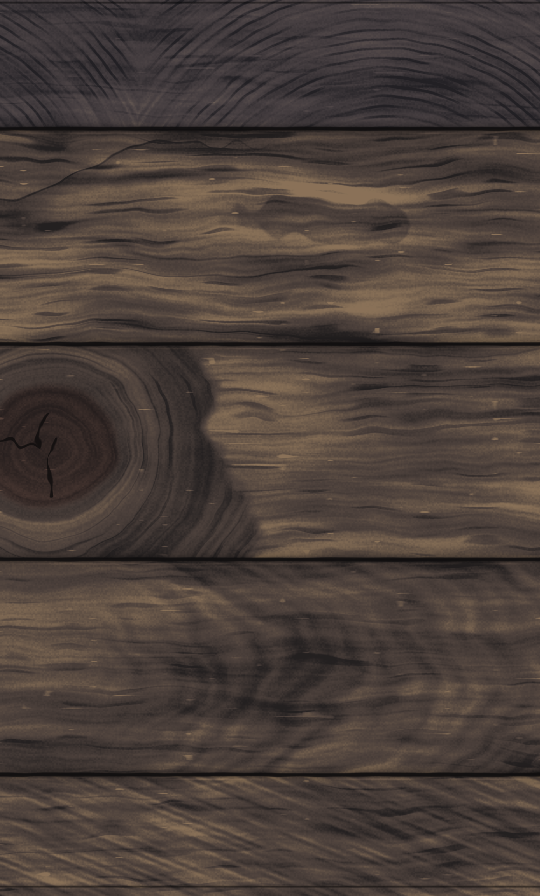
Reproduce this texture procedurally as a Shadertoy shader.

```glsl
// Five dark stained horizontal wood planks with grain, saw marks and one knot.
#define PLANK_HEIGHT 0.2403
#define FIRST_SEAM 0.1354
#define SEAM_HALF 0.0021
#define GRAIN_CONTRAST 0.85
#define BLOTCH_CONTRAST 0.95
#define KNOT_CENTER vec2(0.055, 0.499)
#define KNOT_RADIUS 0.074
#define DARK vec3(0.135, 0.122, 0.124)
#define MID vec3(0.300, 0.254, 0.234)
#define LIGHT vec3(0.540, 0.445, 0.345)

float hash(vec2 p) {
    vec3 q = fract(p.xyx * vec3(0.1031, 0.1030, 0.0973));
    q += dot(q, q.yzx + 33.33);
    return fract((q.x + q.y) * q.z);
}

float noise(vec2 p) {
    vec2 i = floor(p), f = fract(p);
    f = f * f * (3.0 - 2.0 * f);
    return mix(mix(hash(i), hash(i + vec2(1, 0)), f.x),
               mix(hash(i + vec2(0, 1)), hash(i + vec2(1, 1)), f.x), f.y);
}

float fbm(vec2 p) {
    float sum = 0.0, amp = 0.53;
    for (int i = 0; i < 4; i++) {
        sum += amp * noise(p);
        p = p * 2.03 + 17.3;
        amp *= 0.5;
    }
    return sum;
}

float segment(vec2 p, vec2 a, vec2 b) {
    vec2 d = b - a;
    return length(p - a - d * clamp(dot(p - a, d) / dot(d, d), 0.0, 1.0));
}

// Soft line of the given half width around distance zero
float line(float d, float halfWidth) {
    float aa = 0.8 / iResolution.y;
    return 1.0 - smoothstep(halfWidth - aa, halfWidth + aa, abs(d));
}

// Streaks, fibres, dark pores and thin vein lines running along x
float woodGrain(vec2 g, float seed) {
    float streak = fbm(vec2(g.x * 5.0, g.y * 80.0) + seed) - 0.5;
    float fibre = noise(vec2(g.x * 15.0, g.y * 290.0) + seed) - 0.5;
    float pore = noise(vec2(g.x * 16.0, g.y * 210.0) + seed + 40.0);
    float vein = abs(noise(vec2(g.x * 3.0, g.y * 48.0) + seed + 9.0) - 0.5);
    float veinMask = smoothstep(0.35, 0.7, noise(g * vec2(7.0, 20.0) + seed));
    return GRAIN_CONTRAST * streak + 0.2 * fibre - 0.3 * smoothstep(0.72, 0.92, pore)
        - 0.2 * veinMask * smoothstep(0.07, 0.0, vein) + 0.03;
}

void mainImage(out vec4 fragColor, in vec2 fragCoord) {
    vec2 p = fragCoord / iResolution.y;
    float row = (p.y - FIRST_SEAM) / PLANK_HEIGHT;
    int plank = int(clamp(floor(row) + 1.0, 0.0, 4.0));
    float seam = (row - round(row)) * PLANK_HEIGHT;
    float seed = float(plank) * 19.7;
    float base[5] = float[5](0.51, 0.42, 0.61, 0.57, 0.38);
    float gain[5] = float[5](0.7, 0.62, 0.85, 1.1, 0.4);
    float warp = fbm(p * vec2(7.0, 15.0) + seed) - 0.5;
    float wiggle = noise(p * 45.0 + seed) - 0.5;
    float knot = 0.0, crack = 0.0;

    // Broad stain and grain
    float blotch = fbm(p * vec2(5.5, 17.0) + seed + 4.0) - 0.5;
    float grain = woodGrain(vec2(p.x, p.y + 0.03 * warp + 0.002 * wiggle), seed);
    float tone = base[plank] + gain[plank] * (BLOTCH_CONTRAST * blotch + grain);

    if (plank == 4) {
        // Thin curved saw marks from two blade centres
        float right = length(p - vec2(0.43, 0.69)), left = length(p - vec2(-0.14, 0.72));
        float sweep = min(left, right);
        float phase = fract(sweep * 92.0 + 0.9 * warp + wiggle * 0.25);
        float bite = 0.3 + smoothstep(0.3, 0.8, noise(p * vec2(26.0, 40.0)));
        bite *= smoothstep(0.0, 0.05, abs(left - right));
        tone -= 0.22 * smoothstep(0.2, 0.05, abs(phase - 0.5)) * bite;
        tone += 0.2 * (noise(vec2(p.x * 20.0, sweep * 260.0)) - 0.5);
    } else if (plank == 3) {
        // Dark growth contour at the upper left, and an oval stain
        float edge = p.y - 0.772 - 0.065 * smoothstep(0.0, 0.16, p.x) - 0.014 * wiggle;
        float below = smoothstep(-0.03, 0.0, edge) * smoothstep(0.002, 0.0, edge);
        tone -= smoothstep(0.36, 0.12, p.x) * (0.22 * line(edge, 0.0012) + 0.22 * below);
        float oval = length((p - vec2(0.365, 0.757)) / vec2(0.09, 0.025)) + 0.6 * wiggle + 0.8 * warp;
        tone -= 0.22 * smoothstep(1.1, 0.95, oval);
    } else if (plank == 2) {
        // Shadowed wood around the knot with faint rings
        vec2 toKnot = p - KNOT_CENTER;
        float knotDist = length(toKnot * vec2(1.0, 1.08)) + 0.03 * warp;
        float border = p.x - 0.25 + 0.33 * (p.y - 0.5) + 0.07 * warp + 0.02 * wiggle;
        float rings = woodGrain(vec2(toKnot.y + 0.6, knotDist), seed);
        float halo = smoothstep(0.05, 0.0, abs(knotDist - 0.105));
        float ringTone = 0.22 + 0.5 * rings + 0.4 * blotch + halo * (0.26 + 0.3 * rings);
        tone = mix(tone, ringTone, smoothstep(0.01, -0.007, border));

        // Dark core and ragged cracks
        knot = smoothstep(KNOT_RADIUS + 0.006, KNOT_RADIUS - 0.008, knotDist);
        tone = mix(tone, 0.14 + 0.3 * rings + 0.3 * blotch, knot);
        vec2 q = toKnot + 0.016 * vec2(noise(p * 70.0) - 0.5, noise(p * 85.0 + 9.0) - 0.5);
        float d = min(segment(q, vec2(-0.06, 0.003), vec2(-0.018, 0.006)),
                      segment(q, vec2(-0.018, 0.006), vec2(0.006, 0.044)));
        d = min(d, segment(q, vec2(0.003, 0.012), vec2(0.001, -0.05)));
        crack = 0.85 * line(d, 0.0004 + 0.0024 * noise(p * 90.0));
    } else if (plank == 1) {
        // Nested arches opening to the left
        float dy = p.y - 0.25;
        float arch = p.x + 9.0 * dy * dy + 0.11 * warp;
        float arches = fbm(vec2(arch * 28.0, p.y * 9.0)) - 0.5 + 0.1 * sin(arch * 170.0);
        tone += smoothstep(0.06, 0.22, p.x) * 0.5 * arches + 0.12 * smoothstep(0.3, 0.0, p.x);
    } else {
        // Fine slanted scratches
        vec2 slant = vec2(p.x - 0.4 * p.y, p.y + 0.4 * p.x);
        tone += 0.4 * (noise(slant * vec2(20.0, 240.0)) - 0.5);
    }

    // Surface speckle, and raw flecks densest beside the shadowed wood
    tone += 0.08 * (hash(floor(p * 512.0)) - 0.5);
    float fleck = noise(vec2(p.x * 38.0, p.y * 210.0) + 71.0);
    float cluster = plank == 2 ? smoothstep(0.1, 0.0, length(p - vec2(0.28, 0.51))) : 0.0;
    tone += 0.5 * gain[plank] * smoothstep(0.93 - 0.12 * cluster, 1.0, fleck);

    // Stain colours: cool on the top plank, reddish in the knot
    tone = clamp(tone, 0.0, 1.0);
    vec3 color = mix(DARK, MID, smoothstep(-0.05, 0.5, tone));
    color = mix(color, LIGHT, smoothstep(0.4, 0.98, tone));
    if (plank == 4) color *= vec3(0.95, 1.0, 1.12);
    color *= mix(vec3(1.0), vec3(1.03, 0.92, 0.89), knot);
    color = mix(color, vec3(0.06, 0.05, 0.05), crack);

    // Seams with rounded plank edges, and shallow grooves at both ends
    color *= 1.0 - 0.42 * exp(-abs(seam) * 210.0);
    color += vec3(0.1, 0.08, 0.065) * line(seam + 0.005, 0.0008) * noise(vec2(p.x * 25.0, seed));
    color = mix(color, vec3(0.06, 0.053, 0.055), 0.9 * line(seam + 0.001 * wiggle, SEAM_HALF));
    color *= 1.0 - 0.45 * max(line(p.y - 0.0104, 0.001), line(p.y - 0.997, 0.001));
    fragColor = vec4(color, 1.0);
}
```
